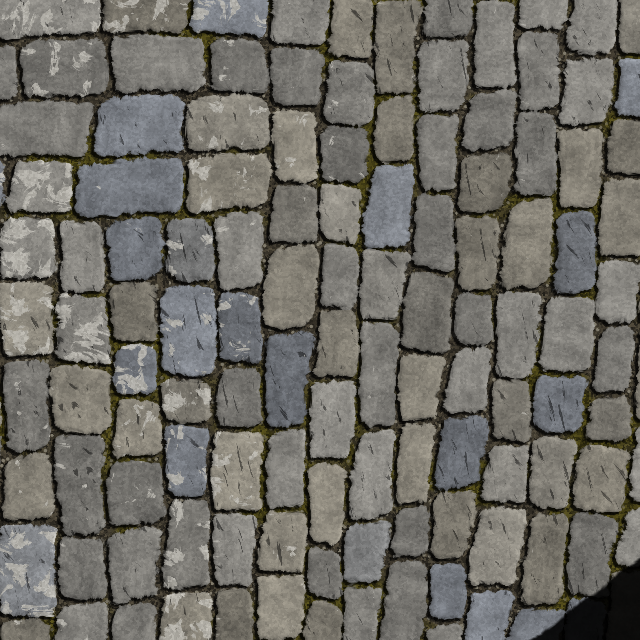
Reproduce this texture procedurally as a Shadertoy shader.

```glsl
float hash(vec2 p) {
    return fract(sin(dot(p, vec2(127.1, 311.7))) * 43758.55);
}

float layeredSines(vec2 p) {
    float sum = 0.0, amp = 0.5;
    for (int i = 0; i < 5; i++) {
        p = mat2(0.8, -0.6, 0.6, 0.8) * p * 1.75 + 1.7;
        p += 0.8 * sin(p.yx * 0.9 + float(i));
        sum += amp * sin(p.x) * sin(p.y);
        amp *= 0.62;
    }
    return sum;
}

// Cellular noise: x = distance to the nearest grain, y = its random value
vec2 grains(vec2 p) {
    vec2 cell = floor(p), best = vec2(9.0, 0.0);
    for (int j = -1; j <= 1; j++)
    for (int i = -1; i <= 1; i++) {
        vec2 c = cell + vec2(i, j);
        float d = distance(p, c + vec2(hash(c), hash(c + 37.0)));
        if (d < best.x) best = vec2(d, hash(c + 71.0));
    }
    return best;
}

// Joint between stones k - 1 and k of one course
float joint(float course, float k) {
    return k + 0.44 * (hash(vec2(course, k)) - 0.5) * step(0.5, abs(k));
}

// Signed distance to the stone around p; id names that stone
float stoneDistance(vec2 p, out vec2 id) {
    float wobble = 0.005 * layeredSines(p * 80.0);

    // Columns lean to the right, more so at the lower right
    p.x += 0.09 * smoothstep(0.2, 0.8, p.x) * pow(max(1.0 - p.y, 0.0), 1.3);
    p += 0.006 * sin(p.yx * vec2(14.0, 11.0) + p * vec2(31.0, 9.0))
       + 0.002 * sin(p.yx * vec2(47.0, 41.0) + 2.0);

    // Level rows at the upper left, upright columns elsewhere
    bool rows = p.x < 0.425 && p.y > 0.665;
    vec2 pitch = rows ? vec2(0.092, 0.13)
               : p.x < 0.51 ? vec2(0.085, 0.112) : vec2(0.0755, 0.122);
    vec2 q = rows ? vec2(p.y - 0.665, 0.425 - p.x) : vec2(p.x - 0.51, 0.665 - p.y);

    float course = floor(q.x / pitch.x);
    float seed = course + (rows ? 50.0 : 0.0);
    float start = rows || course < -1.5 ? 0.0 : hash(vec2(seed, 5.5));
    float stoneLength = pitch.y * mix(0.86, 1.12, hash(vec2(seed, 8.5)));
    float v = q.y / stoneLength + start;
    float k = floor(v);
    if (v < joint(seed, k)) k -= 1.0;
    else if (v >= joint(seed, k + 1.0)) k += 1.0;
    float lo = joint(seed, k), hi = joint(seed, k + 1.0);
    id = vec2(seed, k);

    // Rounded, slightly skewed block
    vec2 local = vec2(q.x - (course + 0.5) * pitch.x, (v - 0.5 * (lo + hi)) * stoneLength);
    vec2 halfSize = 0.5 * vec2(pitch.x, (hi - lo) * stoneLength);
    vec2 rnd = vec2(hash(id + 11.3), hash(id + 23.7));
    local.y += local.x * 0.16 * (rnd.x - 0.5);
    local.x += local.y * 0.06 * (rnd.y - 0.5);
    halfSize -= 0.0022 + 0.003 * rnd;
    float radius = mix(0.009, 0.02, hash(id + 31.9));
    vec2 corner = abs(local) - halfSize + radius;
    return length(max(corner, 0.0)) + min(max(corner.x, corner.y), 0.0) - radius + wobble;
}

vec3 stoneColor(vec2 p, vec2 id, vec2 coarse, vec2 fine) {
    float mottle = layeredSines(p * 30.0 + id * 7.3);
    float tone = 0.5 + 0.13 * (hash(id + 3.1) - 0.5) + 0.075 * mottle
               + 0.05 * (coarse.y - 0.5) + 0.07 * (fine.y - 0.5);
    float hue = hash(id + 61.0);
    vec3 tint = mix(vec3(1.0, 0.985, 0.945), vec3(1.02, 0.985, 0.9), smoothstep(0.6, 0.8, hue));
    tint = mix(vec3(0.92, 0.95, 1.0), tint, smoothstep(0.1, 0.22, hue));
    vec3 color = tone * tint;

    // Elongated dents
    float dent = layeredSines(p * vec2(110.0, 42.0) + p.yx * 25.0 + id * 3.7);
    color *= 1.0 - 0.45 * smoothstep(0.5, 0.75, dent) * step(0.5, hash(id + 43.0));

    // Pale lichen, thickest on the left
    float cover = hash(id + 83.0) * smoothstep(0.72, 0.2, p.x);
    float lichen = layeredSines(p * 42.0 + id * 5.1) + 0.25 * (coarse.y - 0.5);
    float patches = smoothstep(-0.06, 0.14, lichen - 0.95 + 0.92 * cover);
    return mix(color, vec3(0.72, 0.71, 0.68) + 0.12 * (fine.y - 0.5), 0.85 * patches);
}

vec3 gapColor(vec2 p, vec2 coarse, vec2 fine) {
    float moss = smoothstep(-0.1, 0.35, layeredSines(p * 7.0 + 2.0));
    vec3 color = mix(vec3(0.23, 0.21, 0.17), vec3(0.25, 0.23, 0.08), moss);
    color *= 0.55 + 0.9 * fine.y;
    float grit = step(0.84, coarse.y) * smoothstep(0.5, 0.25, coarse.x);
    return mix(color, vec3(0.5, 0.48, 0.42), grit * (1.0 - 0.5 * moss));
}

void mainImage(out vec4 fragColor, in vec2 fragCoord) {
    vec2 p = fragCoord / iResolution.y;
    float soft = max(0.0013, 0.7 / iResolution.y);
    vec2 id, lightId;
    float d = stoneDistance(p, id);
    float towardLight = stoneDistance(p + vec2(0.0045, 0.004), lightId);
    vec2 coarse = grains(p * 140.0), fine = grains(p * 290.0);

    // Gaps shaded by the stones to their upper right
    vec3 gap = gapColor(p, coarse, fine);
    gap *= mix(0.2, 1.0, smoothstep(-0.002, 0.003, towardLight));

    // Stones with lit and shaded rims
    vec3 stone = stoneColor(p, id, coarse, fine);
    float rim = clamp((towardLight - d) / 0.005, -1.0, 1.0) * smoothstep(-0.01, 0.0, d);
    stone *= 1.0 + 0.15 * rim - 0.12 * smoothstep(-0.005, 0.0, d);
    vec3 color = mix(stone, gap, smoothstep(-soft, soft, d));

    // Deep shadow across the lower right corner
    float shade = dot(p - vec2(0.833, 0.0), vec2(0.61, -0.79)) + 0.004 * layeredSines(p * 40.0);
    color *= mix(1.0, 0.1, smoothstep(-0.003, 0.003, shade));
    fragColor = vec4(color, 1.0);
}
```
